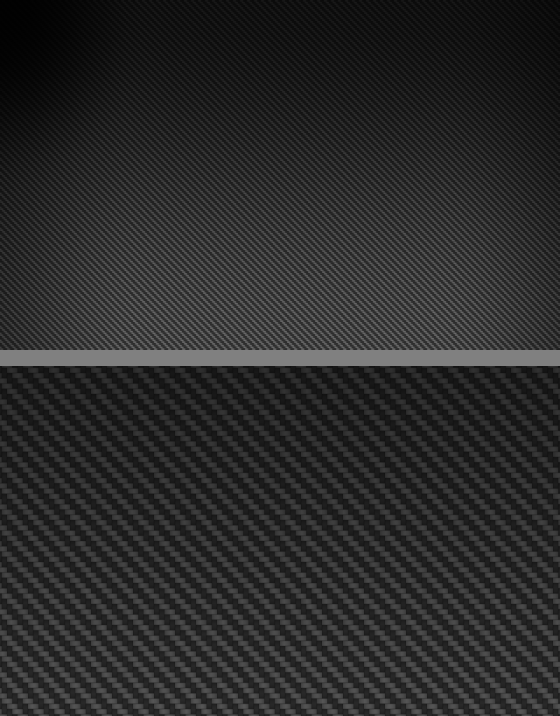
Top: the whole. Bottom: its middle third, enlarged.
This texture is drawn by a Shadertoy shader. Its source:

```glsl
// Dark carbon fibre twill, lit from below, with 80 by 50 weave repeats.

const float PI = 3.14159265;

// Brightness of the twill; one unit is one thread, four threads per repeat.
float twill(vec2 p) {
    vec2 cell = floor(p);
    vec2 f = fract(p) - 0.5;
    bool weftOnTop = mod(cell.x + cell.y, 4.0) < 2.0;

    // Position along the two-thread float and across its thread.
    float along = weftOnTop ? fract((p.x + cell.y) / 2.0)
                            : fract((p.y + cell.x) / 2.0);
    float across = weftOnTop ? f.y : f.x;
    float crown = 0.83 + 0.25 * sin(PI * along);
    float gap = 1.0 - 0.22 * smoothstep(0.3, 0.5, abs(across));

    // Faint unevenness from thread to thread.
    float wear = 1.0 + 0.03 * sin(cell.x * 2.3 + 2.0 * sin(cell.y * 1.7))
                     + 0.02 * sin(cell.y * 4.1 + cell.x * 0.9);
    return (weftOnTop ? 0.98 : 0.48) * crown * gap * wear;
}

// Soft light: bright at the bottom, dim at the sides and upper left corner.
float lighting(vec2 uv) {
    float rise = mix(0.39, 0.09, smoothstep(-0.03, 1.03, uv.y));
    float side = 1.0 - 0.45 * smoothstep(0.26, 0.6, abs(uv.x - 0.52));
    float corner = length((uv - vec2(0.0, 1.0)) * vec2(1.6, 0.8));
    return rise * side * mix(0.15, 1.0, smoothstep(0.06, 0.44, corner));
}

void mainImage(out vec4 fragColor, in vec2 fragCoord) {
    // Average a grid of samples inside the pixel to smooth the fine weave.
    float weave = 0.0;
    for (int i = 0; i < 16; i++) {
        vec2 offset = (vec2(i % 4, i / 4) + 0.5) / 4.0 - 0.5;
        vec2 uv = (fragCoord + offset) / iResolution.xy;
        weave += twill(uv * vec2(80.0, 50.0) * 4.0) / 16.0;
    }
    float grey = weave * lighting(fragCoord / iResolution.xy);
    fragColor = vec4(vec3(grey), 1.0);
}
```
